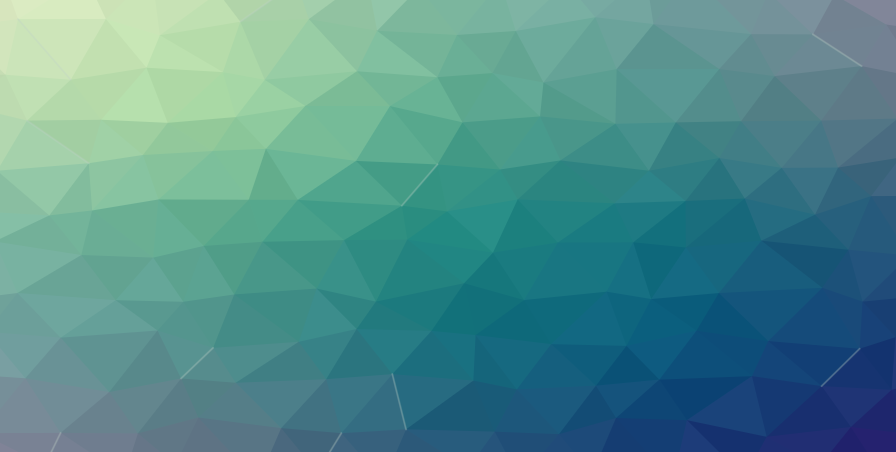
Reproduce this background procedurally as a Shadertoy shader.

```glsl
const float ROWS = 10.16;

float hash(vec2 p) {
    return fract(sin(dot(p, vec2(127.1, 311.7))) * 43758.5453);
}

// Cream to green, teal, blue and navy
vec3 ramp(float t) {
    vec3 stops[5] = vec3[5](
        vec3(0.85, 0.90, 0.75), vec3(0.58, 0.79, 0.61), vec3(0.14, 0.55, 0.51),
        vec3(0.03, 0.35, 0.49), vec3(0.15, 0.12, 0.43));
    float s = clamp(t, 0.0, 1.0) * 4.0;
    int k = min(int(s), 3);
    return mix(stops[k], stops[k + 1], s - float(k));
}

// The same ramp runs rightward and downward; the two are averaged
vec3 gradientAt(vec2 uv) {
    vec3 color = 0.5 * (ramp(uv.x) + ramp(1.0 - uv.y));
    vec2 fromGlow = (uv - vec2(0.19, 0.83)) * vec2(1.0, 0.7);
    return color + vec3(0.06, 0.05, 0.02) * exp(-40.0 * dot(fromGlow, fromGlow));
}

// Jittered mesh point, odd rows shifted by half a cell
vec2 meshPoint(vec2 id) {
    vec2 jitter = vec2(hash(id), hash(id + 57.3)) - 0.5;
    return vec2(1.58, 1.0) * (id + vec2(0.5 * mod(id.y, 2.0), 0.55) + 0.55 * jitter);
}

// Signed distance to the line a-b, positive on its right
float edgeDistance(vec2 p, vec2 a, vec2 b) {
    vec2 e = normalize(b - a), q = p - a;
    return e.y * q.x - e.x * q.y;
}

float segmentDistance(vec2 p, vec2 a, vec2 b) {
    vec2 e = b - a, q = p - a;
    return length(q - e * clamp(dot(q, e) / dot(e, e), 0.0, 1.0));
}

// Flat facet colour in rgb, weighted by coverage in a
vec4 facet(vec2 p, vec2 a, vec2 b, vec2 c, float seed, float pixel) {
    float d = max(edgeDistance(p, a, b), max(edgeDistance(p, b, c), edgeDistance(p, c, a)));
    float coverage = clamp(0.5 - d / pixel, 0.0, 1.0);
    vec2 center = (a + b + c) / 3.0;
    vec2 uv = center / (ROWS * vec2(iResolution.x / iResolution.y, 1.0));
    vec3 color = gradientAt(uv) + 0.045 * (seed - 0.5);
    return vec4(color, 1.0) * coverage;
}

void mainImage(out vec4 fragColor, in vec2 fragCoord) {
    float pixel = ROWS / iResolution.y;
    vec2 p = fragCoord * pixel;
    vec2 home = floor(p / vec2(1.58, 1.0) - vec2(0.0, 0.55));
    vec4 sum = vec4(0.0);
    float seam = 0.0;

    // Split each nearby cell along its shorter diagonal
    for (int j = -1; j <= 1; j++) {
        for (int i = -1; i <= 1; i++) {
            vec2 id = home + vec2(i, j);
            vec2 a = meshPoint(id);
            vec2 b = meshPoint(id + vec2(1, 0));
            vec2 c = meshPoint(id + vec2(1, 1));
            vec2 d = meshPoint(id + vec2(0, 1));
            if (distance(a, c) > distance(b, d)) {
                vec2 first = a;
                a = b; b = c; c = d; d = first;
            }
            sum += facet(p, a, b, c, hash(id + 11.7), pixel);
            sum += facet(p, a, c, d, hash(id + 23.9), pixel);

            // A few diagonals carry a thin pale seam
            float line = 1.0 - smoothstep(0.0, 0.015 + pixel, segmentDistance(p, a, c));
            seam = max(seam, line * step(0.93, hash(id + 41.3)));
        }
    }
    vec3 color = sum.rgb / max(sum.a, 0.001);
    fragColor = vec4(mix(color, vec3(0.75, 0.82, 0.78), 0.35 * seam), 1.0);
}
```
